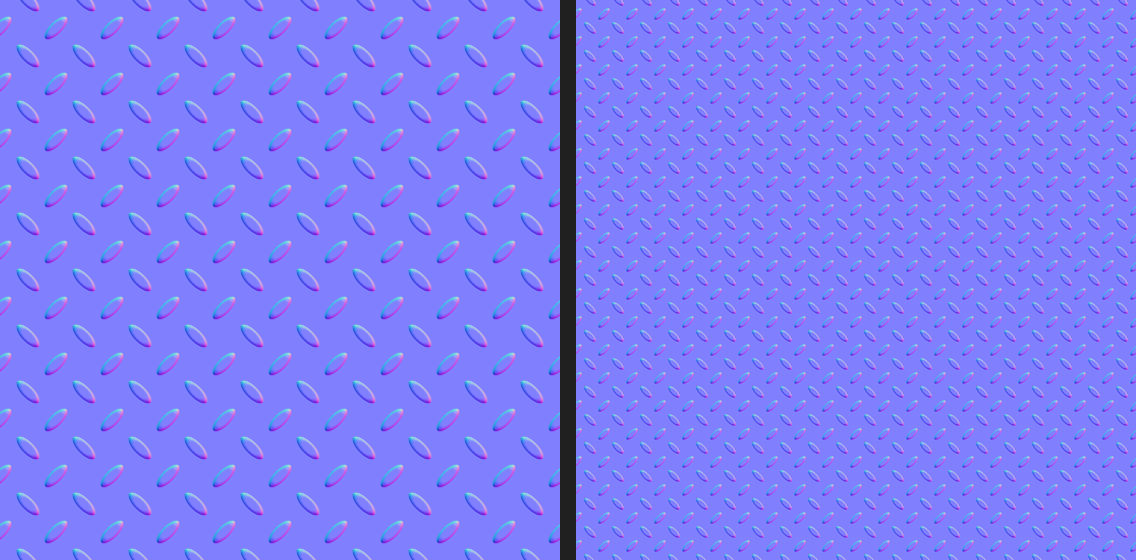
Left, the tile; right, the same tile 2 across and 2 down.
A three.js fragment shader for this texture map:

```glsl
// Tangent-space normal map of diamond tread plate: raised oval lugs in alternating diagonals.
varying vec2 vUv;

const float REPEATS = 10.0;                 // cells across and up
const vec2 LUG_RADII = vec2(0.266, 0.106);  // long and short radius, in cells
const float RIM_START = 0.48;               // relative radius where the slope begins
const float RIM_END = 1.06;                 // relative radius of full slope
const float MAX_TILT = 0.88;                // sideways part of the steepest normal
const float EDGE_SOFTNESS = 0.011;          // half width of the outline blend, in cells
const vec2 RISING_CENTER = vec2(0.0, 0.5);
const vec2 FALLING_CENTER = vec2(0.5, 0.0);
const vec2 RISING_AXIS = vec2(0.70711, 0.70711);
const vec2 FALLING_AXIS = vec2(0.70711, -0.70711);

// Sideways normal of one lug per cell, zero outside it
vec2 lugTilt(vec2 cellPos, vec2 center, vec2 axis) {
  vec2 offset = fract(cellPos - center + 0.5) - 0.5;
  vec2 side = vec2(-axis.y, axis.x);
  vec2 local = vec2(dot(offset, axis), dot(offset, side));

  // Ellipse radius and its gradient
  float radius = max(length(local / LUG_RADII), 1e-4);
  vec2 gradient = local / (LUG_RADII * LUG_RADII * radius);
  float steepness = max(length(gradient), 1e-4);
  float edgeDistance = (radius - 1.0) / steepness;

  // Flat crown, sloping rim, crisp outline
  float slope = MAX_TILT * smoothstep(RIM_START, RIM_END, radius);
  float inside = 1.0 - smoothstep(-EDGE_SOFTNESS, EDGE_SOFTNESS, edgeDistance);
  vec2 outward = gradient / steepness;
  return (axis * outward.x + side * outward.y) * slope * inside;
}

void main() {
  vec2 cellPos = vUv * REPEATS;
  vec2 tilt = lugTilt(cellPos, RISING_CENTER, RISING_AXIS)
            + lugTilt(cellPos, FALLING_CENTER, FALLING_AXIS);

  // Pack the unit normal into colour
  vec3 normal = vec3(tilt, sqrt(max(1.0 - dot(tilt, tilt), 0.0)));
  gl_FragColor = vec4(normal * 0.5 + 0.5, 1.0);
}
```
